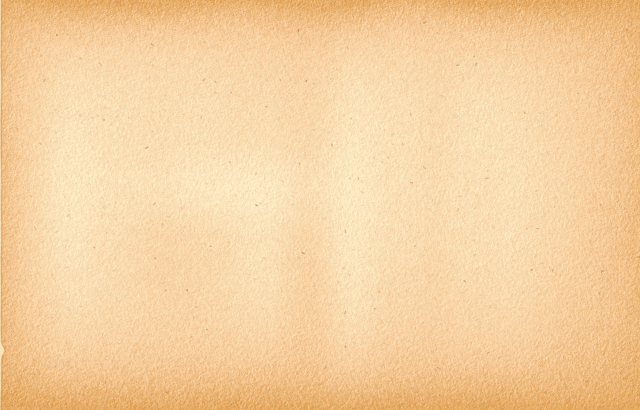
Reproduce this texture procedurally as a Shadertoy shader.

```glsl
// Aged blank paper: a cream sheet, browned toward its edges and faintly stained.
// One tone value (edge burn + stains + fine grain) drives a three-stop colour
// ramp; a few tiny curved fibres and a worn left edge are laid on top.

float hash(vec2 p) {
    return fract(sin(dot(p, vec2(127.1, 311.7))) * 43758.5453);
}

float noise(vec2 p) {
    vec2 i = floor(p), f = fract(p);
    f = f * f * (3.0 - 2.0 * f);
    return mix(mix(hash(i), hash(i + vec2(1, 0)), f.x),
               mix(hash(i + vec2(0, 1)), hash(i + vec2(1, 1)), f.x), f.y);
}

mat2 rotation(float angle) {
    return mat2(cos(angle), -sin(angle), sin(angle), cos(angle));
}

float blob(vec2 uv, vec2 center, vec2 radius) {
    vec2 d = (uv - center) / radius;
    return exp(-dot(d, d));
}

// Browning that creeps in from the four sides, as a soft union
float edgeBurn(vec2 p, float width) {
    float wobble = 0.03 * (noise(p * 5.0) - 0.5);
    float left   = 0.56 * exp(-max(p.x + wobble, 0.0) / 0.075);
    float right  = 0.60 * exp(-max(width - p.x + wobble, 0.0) / 0.15);
    float top    = 0.88 * exp(-max(1.0 - p.y + wobble, 0.0) / 0.09);
    float bottom = 0.92 * exp(-max(p.y + wobble, 0.0) / 0.14);
    return 1.0 - (1.0 - left) * (1.0 - right) * (1.0 - top) * (1.0 - bottom);
}

// Broad pale and dark stains, mostly upright
float stains(vec2 uv) {
    float pale = 0.21 * blob(uv, vec2(0.11, 0.48), vec2(0.05, 0.38))
               + 0.18 * blob(uv, vec2(0.36, 0.54), vec2(0.16, 0.08))
               + 0.12 * blob(uv, vec2(0.39, 0.30), vec2(0.05, 0.22))
               + 0.15 * blob(uv, vec2(0.55, 0.42), vec2(0.04, 0.45))
               + 0.08 * blob(uv, vec2(0.76, 0.55), vec2(0.10, 0.40));
    float dark = 0.16 * blob(uv, vec2(0.48, 0.34), vec2(0.04, 0.28))
               + 0.06 * blob(uv, vec2(0.46, 0.75), vec2(0.06, 0.20))
               + 0.10 * blob(uv, vec2(0.28, 0.38), vec2(0.09, 0.13))
               + 0.08 * blob(uv, vec2(0.68, 0.42), vec2(0.025, 0.35));
    return dark - pale + 0.08 * (noise(uv * vec2(16.0, 4.0)) - 0.5);
}

// Pulp surface: turned noise layers, so that no grid shows
float relief(vec2 p) {
    return 0.35 * noise(rotation(0.6) * p * 170.0)
         + 0.35 * noise(rotation(1.1) * p * 260.0 + 7.0)
         + 0.30 * noise(rotation(0.3) * p * 410.0 + 19.0);
}

// Sparse tiny fibres: one bent, rotated segment in a few cells of each layer
float fibres(vec2 p, float pixel) {
    float ink = 0.0;
    for (int i = 0; i < 4; i++) {
        float layer = float(i);
        float scale = 9.0 + 8.0 * layer;
        vec2 q = p * scale + 3.7 * layer;
        vec2 id = floor(q) + 41.0 * layer;
        vec2 center = 0.25 + 0.5 * vec2(hash(id + 5.3), hash(id + 9.1));
        float reach = 0.0005 + 0.0030 * hash(id + 8.2);
        vec2 d = rotation(6.2832 * hash(id + 2.7)) * (fract(q) - center) / scale;
        d.y += 160.0 * (hash(id + 3.9) - 0.5) * d.x * d.x;
        d.x -= clamp(d.x, -reach, reach);
        float line = 1.0 - smoothstep(0.0, 0.0008 + pixel, length(d));
        float strength = 0.12 + 0.50 * pow(hash(id + 6.4), 12.0);
        ink = max(ink, line * strength * step(0.70, hash(id)));
    }
    return ink;
}

vec3 paperColor(float tone) {
    vec3 cream = vec3(0.988, 0.922, 0.775);
    vec3 peach = vec3(0.966, 0.800, 0.608);
    vec3 ochre = vec3(0.888, 0.648, 0.360);
    return tone < 0.5 ? mix(cream, peach, tone * 2.0)
                      : mix(peach, ochre, tone * 2.0 - 1.0);
}

void mainImage(out vec4 fragColor, in vec2 fragCoord) {
    vec2 uv = fragCoord / iResolution.xy;
    vec2 p = fragCoord / iResolution.y;
    float pixel = 1.0 / iResolution.y;
    float width = iResolution.x * pixel;

    // Tone, with crisp grain lit softly from the left, and small dark pits
    float burn = edgeBurn(p, width);
    float height = relief(p);
    float grain = 0.7 * (relief(p + vec2(0.0022, -0.0008)) - height) + 0.5 * (0.5 - height);
    float pits = smoothstep(0.76, 0.98, noise(rotation(0.9) * p * 190.0 + 31.0));
    float mottle = noise(rotation(0.5) * p * 50.0) - 0.5;
    float tone = 0.21 + 0.79 * burn + stains(uv) * (1.0 - burn);
    tone += (0.46 + 0.25 * burn) * grain + 0.07 * pits + 0.04 * mottle;

    vec3 color = paperColor(clamp(tone, 0.0, 1.08));
    color *= 1.0 - 0.05 * grain;
    color = mix(color, vec3(0.70, 0.43, 0.19), fibres(p, pixel));

    // Worn left edge: a pale sliver with a nick near the bottom
    float nick = 0.008 * blob(p, vec2(0.0, 0.145), vec2(1.0, 0.012));
    float rim = 0.001 + 0.002 * noise(vec2(p.y * 14.0, 3.0)) + nick;
    float shade = 1.0 - smoothstep(0.0, 0.004, abs(p.x - rim - 0.002));
    color = mix(color, vec3(0.72, 0.50, 0.27), 0.3 * shade);
    float worn = 1.0 - smoothstep(rim - pixel, rim + pixel, p.x);
    color = mix(color, vec3(0.99, 0.93, 0.79), 0.8 * worn);

    fragColor = vec4(clamp(color, 0.0, 1.0), 1.0);
}
```
